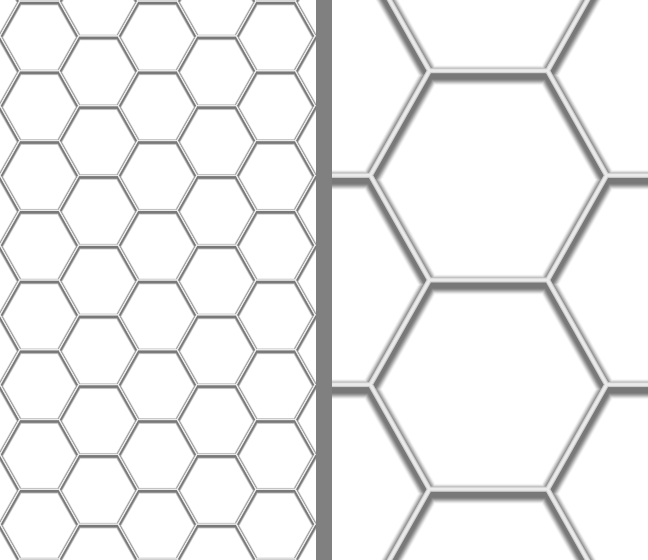
Left, the full canvas; right, a detail of the centre.
Give the GLSL for this pattern, as a WebGL 2 fragment shader.

```glsl
#version 300 es
precision highp float;

uniform vec2 u_resolution;
out vec4 fragColor;

// Lengths are fractions of the canvas height
const float UNIT = 1.0 / 768.0;
const float COLUMN_PITCH = 81.0 * UNIT;
const float CELL_HEIGHT = 95.65 * UNIT;
const float CELL_RADIUS = 54.0 * UNIT;
const vec2 CELL_ORIGIN = vec2(216.0, 718.8) * UNIT;

const float WIRE_HALF_WIDTH = 1.2 * UNIT;
const float CORE_HALF_WIDTH = 0.3 * UNIT;
const float SHADOW_DROP = 2.1 * UNIT;
const float SHADOW_SOLID = 1.4 * UNIT;
const float SHADOW_REACH = 4.9 * UNIT;

const vec3 PAPER = vec3(1.0);
const vec3 SHADOW = vec3(0.47);
const vec3 WIRE_RIM = vec3(0.76);
const vec3 WIRE_CORE = vec3(0.92);

// Inside distance to the nearest side of the cell, on a rectangular lattice
float cellDistance(vec2 p) {
    vec2 period = vec2(2.0 * COLUMN_PITCH, CELL_HEIGHT);
    vec2 q = abs(p - period * round(p / period));
    vec2 slantNormal = normalize(vec2(CELL_HEIGHT, CELL_RADIUS));
    float slant = dot(slantNormal, vec2(CELL_RADIUS, 0.0) - q);
    return min(slant, 0.5 * CELL_HEIGHT - q.y);
}

// Two interleaved lattices cover the plane with hexagons
float edgeDistance(vec2 p) {
    vec2 shift = vec2(COLUMN_PITCH, 0.5 * CELL_HEIGHT);
    return abs(max(cellDistance(p), cellDistance(p - shift)));
}

void main() {
    float pixel = 1.0 / u_resolution.y;
    vec2 p = gl_FragCoord.xy * pixel - CELL_ORIGIN;

    // Soft shadow falling straight down
    float shadowDist = edgeDistance(p + vec2(0.0, SHADOW_DROP));
    float shade = 1.0 - smoothstep(SHADOW_SOLID, SHADOW_REACH, shadowDist);
    vec3 color = mix(PAPER, SHADOW, shade);

    // Rounded wire with a bright core
    float wireDist = edgeDistance(p);
    float rim = smoothstep(CORE_HALF_WIDTH, WIRE_HALF_WIDTH, wireDist);
    float cover = 1.0 - smoothstep(WIRE_HALF_WIDTH - 0.5 * pixel,
                                   WIRE_HALF_WIDTH + 0.5 * pixel, wireDist);
    color = mix(color, mix(WIRE_CORE, WIRE_RIM, rim), cover);

    fragColor = vec4(color, 1.0);
}
```
